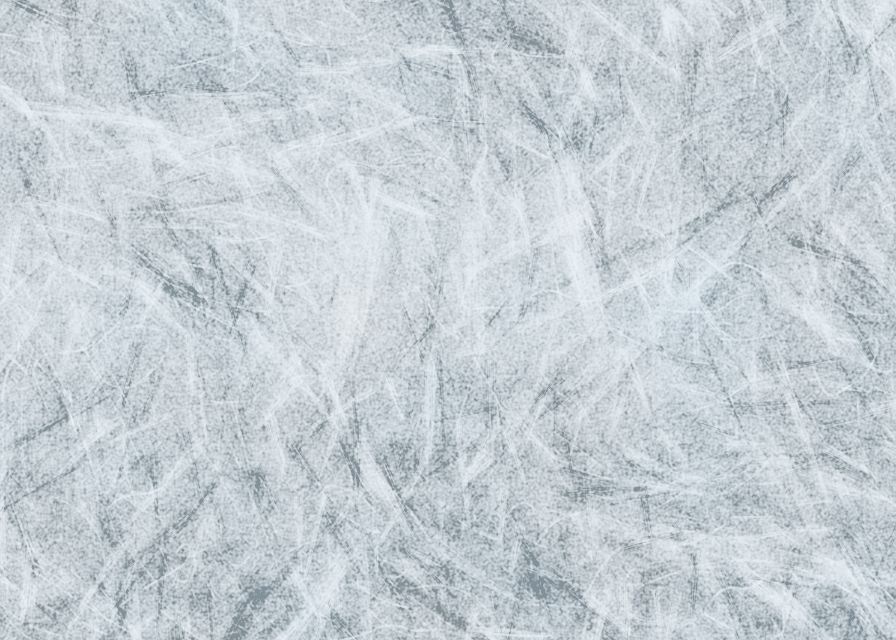
A Shadertoy shader for this texture:

```glsl
// Frosted ice sheet: cloudy blue-grey ground, crossing crystal blades, curly scratches and grain.

vec2 hash2(vec2 p) {
    vec3 q = fract(p.xyx * vec3(0.1031, 0.1030, 0.0973));
    q += dot(q, q.yzx + 33.33);
    return fract((q.xx + q.yz) * q.zy);
}

float corner(vec2 cell, vec2 offset) {
    return dot(hash2(cell + 71.0) * 2.0 - 1.0, offset);
}

float gradientNoise(vec2 p) {
    vec2 i = floor(p), f = p - i;
    vec2 u = f * f * f * (f * (f * 6.0 - 15.0) + 10.0);
    vec2 e = vec2(1.0, 0.0);
    return mix(mix(corner(i, f), corner(i + e, f - e), u.x),
               mix(corner(i + e.yx, f - e.yx), corner(i + 1.0, f - 1.0), u.x), u.y);
}

float fbm(vec2 p) {
    float sum = 0.0, gain = 1.0;
    for (int i = 0; i < 5; i++) {
        sum += gain * gradientNoise(p);
        p = mat2(1.6, 1.2, -1.2, 1.6) * p + 7.3;
        gain *= 0.6;
    }
    return sum;
}

// One scattered layer: x = translucent blades, y = thin bright scratches
vec2 crystalLayer(vec2 p, float scale, float seed, float pixel) {
    vec2 result = vec2(0.0);
    vec2 g = p * scale + seed * 3.7;
    vec2 home = floor(g);
    float aa = pixel * scale;
    for (int y = -1; y <= 1; y++)
    for (int x = -1; x <= 1; x++) {
        vec2 cell = home + vec2(x, y);
        vec2 a = hash2(cell + seed * 19.0);
        vec2 b = hash2(cell + seed * 19.0 + 137.0);
        vec2 c = hash2(cell + seed * 19.0 + 311.0);
        vec2 center = cell + a;

        // Neighbouring strokes share a direction, so they gather into fans
        float angle = 1.8 + 2.2 * gradientNoise((center - seed * 3.7) / scale * 1.7)
                    + (b.x - 0.5) * 1.9;
        vec2 axis = vec2(cos(angle), sin(angle));
        vec2 d = g - center;
        vec2 q = vec2(dot(d, axis), dot(d, vec2(-axis.y, axis.x)));

        float reach = mix(0.5, 0.98, b.y);
        float taper = 1.0 - smoothstep(reach * 0.6, reach, abs(q.x));
        if (taper <= 0.0) continue;

        // Blade: one crisp, rimmed edge and one fading edge, streaked along its length
        float width = mix(0.035, 0.15, c.x) * (0.75 + 0.45 * q.x / reach);
        float v = q.y / width, soft = aa / width;
        if (abs(v) < 1.5) {
            float body = smoothstep(-1.0 - soft, -1.0 + soft, v)
                       * (1.0 - smoothstep(0.2, 1.2, v));
            float streak = 0.85 + 1.5 * gradientNoise(vec2(q.x * 2.5, q.y * 45.0) + a * 50.0);
            result.x += mix(-0.45, 0.5, c.y) * body * streak * taper;
            float rim = 1.0 - smoothstep(0.0, scale * 0.001 + aa, abs(q.y + width));
            result.y += rim * taper * 0.45 * c.y;
        }

        // Scratch: a hairline arc beside the blade
        float bend = (a.y - 0.5) * 1.6 * a.x;
        float arc = abs(q.y + bend * q.x * q.x + 0.08 * (c.x - 0.5))
                  / sqrt(1.0 + 4.0 * bend * bend * q.x * q.x);
        float line = 1.0 - smoothstep(0.0, scale * 0.0011 + aa, arc);
        result.y += line * taper * mix(0.1, 1.0, b.x * b.x);
    }
    return result;
}

// Broken curly threads along a contour of warped noise
float threads(vec2 p, float scale, float pixel) {
    vec2 w = p * scale + 0.5 * vec2(gradientNoise(p * 9.0), gradientNoise(p * 9.0 + 40.0));
    float n = gradientNoise(w) - 0.1;
    float slope = length(vec2(dFdx(n), dFdy(n))) / pixel;
    float dist = abs(n) / max(slope, 0.5);
    return (1.0 - smoothstep(0.0, 0.0015 + pixel, dist))
         * smoothstep(-0.05, 0.2, gradientNoise(p * 6.0 + 23.0));
}

void mainImage(out vec4 fragColor, in vec2 fragCoord) {
    float pixel = 1.0 / iResolution.y;
    vec2 p = fragCoord * pixel;

    // Cloudy ground, paler at the left and blotchy near the bottom
    float low = 1.0 - smoothstep(0.0, 0.6, p.y);
    float tone = 0.87 + 0.5 * fbm(p * 2.6 + 4.0) - 0.2 * low;
    vec2 haze = (p - vec2(0.22, 0.6)) * vec2(1.8, 4.0);
    tone += 0.35 * exp(-dot(haze, haze));
    tone += (0.35 + 0.45 * low) * fbm(p * vec2(15.0, 19.0));

    // Crystals from large to small
    vec2 crystals = vec2(0.0);
    for (int i = 0; i < 8; i++) {
        float k = float(i);
        crystals += crystalLayer(p, 3.4 + 1.4 * k, k + 1.0, pixel);
    }
    tone += 1.35 * crystals.x;
    float worn = 0.8 + 1.6 * gradientNoise(p * 45.0);
    float scratches = crystals.y * 0.75 + threads(p, 6.0, pixel) * 0.9
                    + threads(p + 3.0, 10.0, pixel) * 0.7;
    tone += scratches * max(worn, 0.0);

    // Fine frost grain
    tone += 1.25 * gradientNoise(p * 215.0) + 0.75 * gradientNoise(p * 110.0 + 9.0);

    // Compress both ends and colour from slate to frost white
    float light = 1.15 * (1.0 - exp(-max(tone, -0.12)));
    vec3 slate = vec3(0.56, 0.61, 0.64), frost = vec3(0.88, 0.91, 0.93);
    vec3 color = mix(slate, frost, light);
    color += vec3(-0.012, 0.0, 0.012) * gradientNoise(p * 5.0 + 60.0);
    fragColor = vec4(color, 1.0);
}
```
